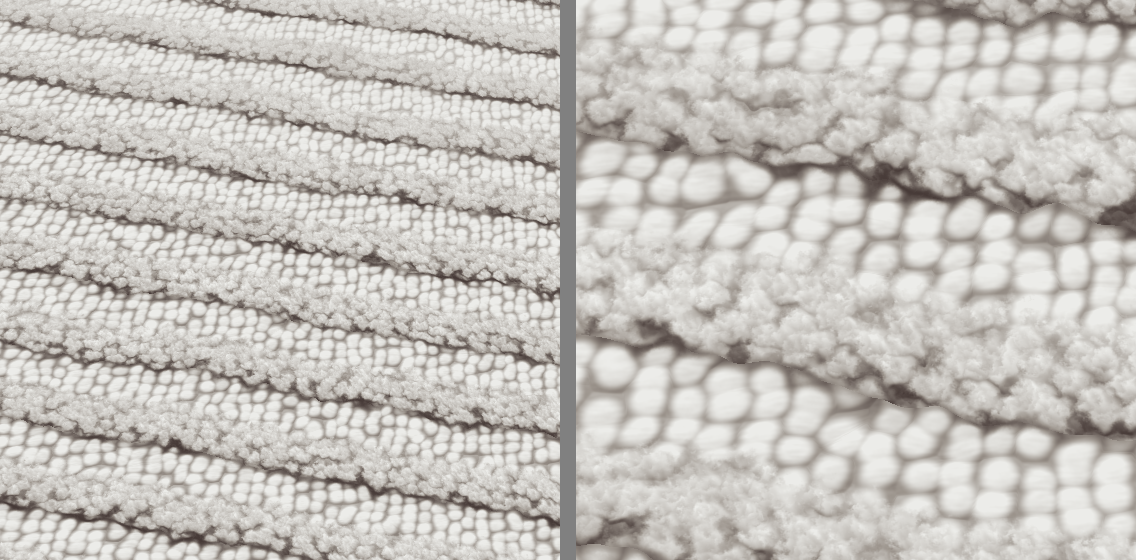
Left: the whole. Right: its middle third, enlarged.
Write a WebGL 1 fragment shader that draws this texture.

```glsl
precision highp float;
uniform vec2 u_resolution;

#define ROW_STEP 0.071
#define ROW_PHASE 0.41
#define ROW_SLOPE 0.155
#define PERSPECTIVE 0.773
#define COLUMN_WIDTH 0.0175
#define COLUMN_LEAN 0.22
#define LOOPS_PER_ROW 7.5
#define LOOP_SHARE 0.5
#define SEAM_WIDTH 0.046
#define ROW_WOBBLE 0.15

const vec3 UMBER = vec3(0.25, 0.20, 0.19);
const vec3 TAUPE = vec3(0.61, 0.58, 0.55);
const vec3 IVORY = vec3(0.925, 0.925, 0.912);

vec2 hash2(vec2 p) {
  p = vec2(dot(p, vec2(127.1, 311.7)), dot(p, vec2(269.5, 183.3)));
  return fract(sin(p) * 43758.55);
}

float corner(vec2 cell, vec2 offset) {
  return dot(hash2(cell) * 2.0 - 1.0, offset);
}

float gradientNoise(vec2 p) {
  vec2 i = floor(p), f = p - i;
  vec2 w = f * f * f * (f * (f * 6.0 - 15.0) + 10.0);
  vec2 e = vec2(1.0, 0.0);
  float low = mix(corner(i, f), corner(i + e, f - e), w.x);
  float high = mix(corner(i + e.yx, f - e.yx), corner(i + 1.0, f - 1.0), w.x);
  return mix(low, high, w.y);
}

float fbm(vec2 p) {
  float sum = 0.0, amplitude = 0.6;
  for (int i = 0; i < 4; i++) {
    sum += amplitude * gradientNoise(p);
    p = mat2(1.6, 1.2, -1.2, 1.6) * p + 7.3;
    amplitude *= 0.6;
  }
  return sum;
}

// Soft rounded lumps: xy = slope, z = depth below the crown, w = random per lump
vec4 lumps(vec2 p, vec2 jitter, vec2 metric, float hardness) {
  vec2 base = floor(p);
  vec4 blend = vec4(0.0);
  float total = 0.0;
  for (int y = -1; y <= 1; y++) {
    for (int x = -1; x <= 1; x++) {
      vec2 cell = base + vec2(float(x), float(y));
      vec2 random = hash2(cell);
      vec2 offset = (p - cell - 0.5 - jitter * (random - 0.5)) * metric;
      float weight = exp(-hardness * dot(offset, offset));
      total += weight;
      blend += weight * vec4(offset, 0.0, fract(random.x * 17.0 + random.y));
    }
  }
  blend /= total;
  blend.z = max(-log(total) / hardness, 0.0);
  return blend;
}

void main() {
  vec2 uv = gl_FragCoord.xy / u_resolution;

  // Slanted rows that widen toward the viewer
  float depth = (1.0 - uv.y - ROW_SLOPE * uv.x) / (1.0 + 0.045 * uv.x);
  float scale = 1.0 + PERSPECTIVE * depth;
  float across = (uv.x - 0.5 - COLUMN_LEAN * (uv.y - 0.5)) / scale;
  vec2 rug = vec2(across / COLUMN_WIDTH, log(scale) / ROW_STEP - ROW_PHASE);
  float focus = mix(0.5, 1.0, smoothstep(-0.1, 0.45, depth));

  float ragged = gradientNoise(rug * vec2(0.9, 4.0));
  float bend = gradientNoise(rug * vec2(0.13, 0.7)) + 0.4 * gradientNoise(rug * vec2(0.5, 1.0));
  float band = rug.y + ROW_WOBBLE * bend + 0.1 * ragged;
  float v = fract(band);
  float fuzz = fbm(rug * vec2(2.2, 14.0));
  float fibre = gradientNoise(rug * vec2(5.0, 28.0) + 2.0 * fuzz);

  // Looped yarn in columns, lit from above
  vec2 loopPoint = vec2(rug.x, rug.y * LOOPS_PER_ROW + 0.3 * rug.x);
  loopPoint += 0.4 * vec2(gradientNoise(loopPoint * 0.5), gradientNoise(loopPoint * 0.5 + 31.0));
  vec4 loop = lumps(loopPoint, vec2(0.3, 0.75), vec2(1.2, 0.95), 16.0);
  float strands = gradientNoise(loopPoint * vec2(2.0, 6.0) + 3.0 * loop.w);
  float loopTone = 0.99 + focus * (0.09 * (loop.w - 0.5) - 0.17 * loop.y - 0.05 * loop.x
    - 0.42 * smoothstep(0.08, 0.5, loop.z) + 0.07 * strands + 0.05 * fuzz);
  loopTone -= 0.16 * exp(-v * 16.0);

  // Cut pile: fluffy clumps that darken toward the foot of the ridge
  vec2 fluff = vec2(fuzz, gradientNoise(rug * vec2(2.5, 15.0) + 17.0));
  vec4 tuft = lumps(rug * vec2(1.25, 8.5) + 0.55 * fluff, vec2(0.95), vec2(1.0), 11.0);
  float face = smoothstep(LOOP_SHARE, 1.0, v);
  float pileTone = 0.865 - 0.11 * face * face * face
    + 0.09 * gradientNoise(rug * vec2(0.3, 1.2) + 9.0);
  pileTone += focus * (0.06 * (tuft.w - 0.5) - (0.12 + 0.1 * face) * tuft.y
    - (0.2 + 0.3 * face) * smoothstep(0.1, 0.55, tuft.z)
    + 0.22 * fuzz + 0.17 * fibre);

  float pile = smoothstep(-0.08, 0.08, v - LOOP_SHARE + 0.2 * fuzz + 0.1 * ragged);
  float tone = mix(loopTone, pileTone, pile);

  // Broken seam, scalloped by tufts above and loops below
  float seamId = floor(band + 0.5);
  float side = band - seamId;
  float crevice = side < 0.0 ? tuft.z : loop.z;
  float width = SEAM_WIDTH * (0.4 + 3.2 * crevice + 0.5 * max(fuzz, -0.4));
  float breaks = smoothstep(-0.35, 0.35, gradientNoise(vec2(rug.x * 0.35, seamId * 3.7 + 0.5)));
  float reach = side / width;
  float seam = exp(-reach * reach) * mix(0.35, 1.0, breaks);
  tone = mix(tone, 0.03 + 0.15 * max(fibre, 0.0), seam * mix(0.8, 1.0, focus));

  tone = clamp(tone, 0.0, 1.0);
  vec3 color = mix(UMBER, TAUPE, min(tone * 2.0, 1.0));
  color = mix(color, IVORY, max(tone * 2.0 - 1.0, 0.0));
  gl_FragColor = vec4(color, 1.0);
}
```
